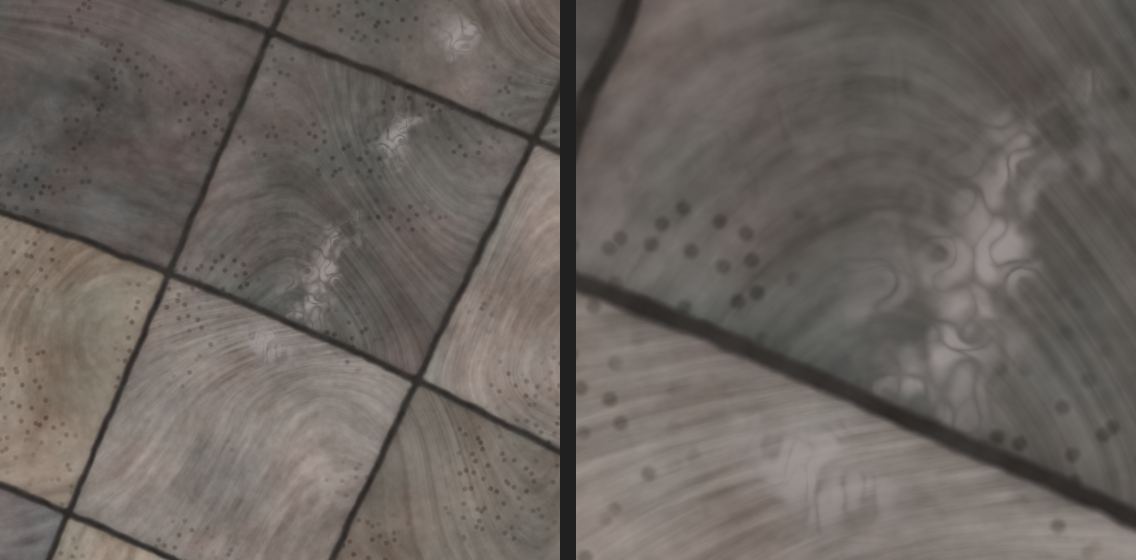
Left: the whole. Right: its middle third, enlarged.
Give the GLSL for this texture, as a WebGL 1 fragment shader.

```glsl
precision highp float;
// Worn slate paving: tilted square slabs with dark joints, stains, pits and pale scuffs.

uniform vec2 u_resolution;

// Slab grid: one corner, two axes, perspective, bend of the rows
const vec2 CORNER = vec2(0.302, 0.5155);
const vec2 AXIS_ACROSS = vec2(0.404, -0.2071);
const vec2 AXIS_UP = vec2(0.1664, 0.3951);
const vec2 PERSPECTIVE = vec2(-0.0523, -0.0323);
const vec2 LOW_STRETCH = vec2(0.9, 0.95);
const vec2 SLAB_SIZE = vec2(0.455, 0.425);
const float ROW_BEND = 0.09;

// Joints
const float JOINT_HALF = 0.0048;
const float JOINT_SOFT = 0.0022;
const float JOINT_WOBBLE = 0.007;
const vec3 JOINT_COLOR = vec3(0.195, 0.180, 0.172);

// Stone colours, and the lightness and warmth of each slab by row
const vec3 DARK_STONE = vec3(0.325, 0.306, 0.297);
const vec3 LIGHT_STONE = vec3(0.555, 0.523, 0.500);
const vec3 SCUFF_COLOR = vec3(0.635, 0.605, 0.600);
const vec3 WARM_SHIFT = vec3(0.025, 0.002, -0.032);
const vec3 TONE_TOP = vec3(0.15, 0.32, 0.45);
const vec3 TONE_UPPER = vec3(0.07, 0.23, 0.82);
const vec3 TONE_LOWER = vec3(0.83, 0.82, 0.46);
const vec3 TONE_BOTTOM = vec3(0.40, 1.05, 0.60);
const vec3 WARM_TOP = vec3(0.1, 0.2, 0.3);
const vec3 WARM_UPPER = vec3(0.0, 0.1, 0.2);
const vec3 WARM_LOWER = vec3(0.8, 0.05, 0.5);
const vec3 WARM_BOTTOM = vec3(-0.4, 0.7, 0.3);

// Scuff trail: x = start.x + slope * (y - start.y)
const vec2 SCUFF_START = vec2(0.53, 0.45);
const float SCUFF_SLOPE = 0.62;
const float SCUFF_WIDTH = 0.045;

float hash(vec2 p) {
  vec3 q = fract(vec3(p.xyx) * 0.1031);
  q += dot(q, q.yzx + 33.33);
  return fract((q.x + q.y) * q.z);
}

float noise(vec2 p) {
  vec2 i = floor(p), f = fract(p);
  f = f * f * (3.0 - 2.0 * f);
  return mix(mix(hash(i), hash(i + vec2(1.0, 0.0)), f.x),
             mix(hash(i + vec2(0.0, 1.0)), hash(i + 1.0), f.x), f.y);
}

float fbm(vec2 p) {
  float sum = 0.0, amp = 0.5;
  for (int k = 0; k < 5; k++) {
    sum += amp * noise(p);
    p = mat2(1.6, 1.2, -1.2, 1.6) * p + 17.3;
    amp *= 0.5;
  }
  return sum / 0.97;
}

// Distance to the nearest scattered point
float cellular(vec2 p) {
  vec2 cell = floor(p);
  float nearest = 2.0;
  for (int y = -1; y <= 1; y++) {
    for (int x = -1; x <= 1; x++) {
      vec2 c = cell + vec2(float(x), float(y));
      nearest = min(nearest, length(c + vec2(hash(c), hash(c + 71.0)) - p));
    }
  }
  return nearest;
}

// Undo bend and perspective: canvas point to slab units
vec2 slabCoords(vec2 p) {
  p.y += ROW_BEND * (p.x - 0.5) * (p.x - 0.5);
  vec2 a = AXIS_ACROSS - PERSPECTIVE.x * p;
  vec2 b = AXIS_UP - PERSPECTIVE.y * p;
  vec2 d = p - CORNER;
  vec2 g = vec2(d.x * b.y - d.y * b.x, a.x * d.y - a.y * d.x) / (a.x * b.y - a.y * b.x);
  return mix(g * LOW_STRETCH, g, step(0.0, g));
}

float pick(vec2 id, vec3 top, vec3 upper, vec3 lower, vec3 bottom) {
  vec3 row = id.y > 0.5 ? top : id.y > -0.5 ? upper : id.y > -1.5 ? lower : bottom;
  return dot(row, vec3(id.x < -0.5, abs(id.x) < 0.5, id.x > 0.5));
}

vec3 stone(vec2 p, vec2 id, float edge) {
  float tone = pick(id, TONE_TOP, TONE_UPPER, TONE_LOWER, TONE_BOTTOM);
  float warmth = pick(id, WARM_TOP, WARM_UPPER, WARM_LOWER, WARM_BOTTOM);
  vec2 q = p + 5.0 * vec2(hash(id + 20.0), hash(id + 50.0));
  float angle = mix(-0.45, 0.9, clamp(tone, 0.0, 1.0)) + 1.2 * (noise(q * 3.0) - 0.5);
  vec2 along = vec2(cos(angle), sin(angle));
  vec2 layered = vec2(dot(p, along), dot(p, vec2(-along.y, along.x)));
  float contrast = mix(0.7, 1.1, tone);
  float shade = 0.23 * (fbm(q * 7.0) - 0.5) + 0.17 * (fbm(layered * vec2(16.0, 60.0)) - 0.5);
  shade += 0.07 * (fbm(q * 90.0) - 0.5);
  shade += 0.07 * (1.0 - tone) * exp(-edge / 0.06) * fbm(q * 22.0);
  // Small dark pits and hollows, strongest on pale slabs
  float pits = 1.0 - smoothstep(0.08, 0.28, cellular(q * 42.0));
  shade -= 0.11 * pits * smoothstep(0.5, 0.68, fbm(q * 9.0 + 8.0));
  vec3 color = mix(DARK_STONE, LIGHT_STONE, tone) + contrast * shade;
  color += WARM_SHIFT * warmth;
  return color + vec3(0.07, -0.01, -0.02) * (fbm(q * 8.0 + 31.0) - 0.5);
}

float scuffs(vec2 p) {
  float offset = p.x - SCUFF_START.x - SCUFF_SLOPE * (p.y - SCUFF_START.y);
  offset += 0.06 * (noise(p * 11.0) - 0.5);
  float trail = exp(-offset * offset / (SCUFF_WIDTH * SCUFF_WIDTH)) * smoothstep(0.25, 0.42, p.y);
  float flecks = 1.0 - smoothstep(0.2, 0.75, cellular(p * 48.0 + 2.0 * noise(p * 60.0)));
  float patches = smoothstep(0.48, 0.68, fbm(p * 14.0 + 4.0));
  return patches * (0.3 + 0.7 * flecks) * (trail + 0.12);
}

void main() {
  vec2 p = gl_FragCoord.xy / u_resolution;
  float pixel = 1.0 / min(u_resolution.x, u_resolution.y);
  vec2 wobble = vec2(fbm(p * 28.0), fbm(p * 28.0 + 40.0)) - 0.5;
  vec2 grid = slabCoords(p + JOINT_WOBBLE * wobble);
  vec2 sides = abs(fract(grid + 0.5) - 0.5) * SLAB_SIZE;
  // Rounded slab corners
  vec2 inset = max(0.012 - sides, 0.0);
  float edge = max(sides.x, sides.y) < 0.012 ? 0.012 - length(inset) : min(sides.x, sides.y);

  vec3 color = stone(p, floor(grid), edge);
  color = mix(color, SCUFF_COLOR, clamp(0.75 * scuffs(p), 0.0, 1.0));
  color *= 1.0 - 0.2 * exp(-max(edge - JOINT_HALF, 0.0) / 0.006);
  float soft = JOINT_SOFT + pixel;
  float joint = 1.0 - smoothstep(JOINT_HALF - soft, JOINT_HALF + soft, edge);
  vec3 jointColor = JOINT_COLOR + 0.09 * (fbm(p * 50.0) - 0.5);
  gl_FragColor = vec4(mix(color, jointColor, joint), 1.0);
}
```
